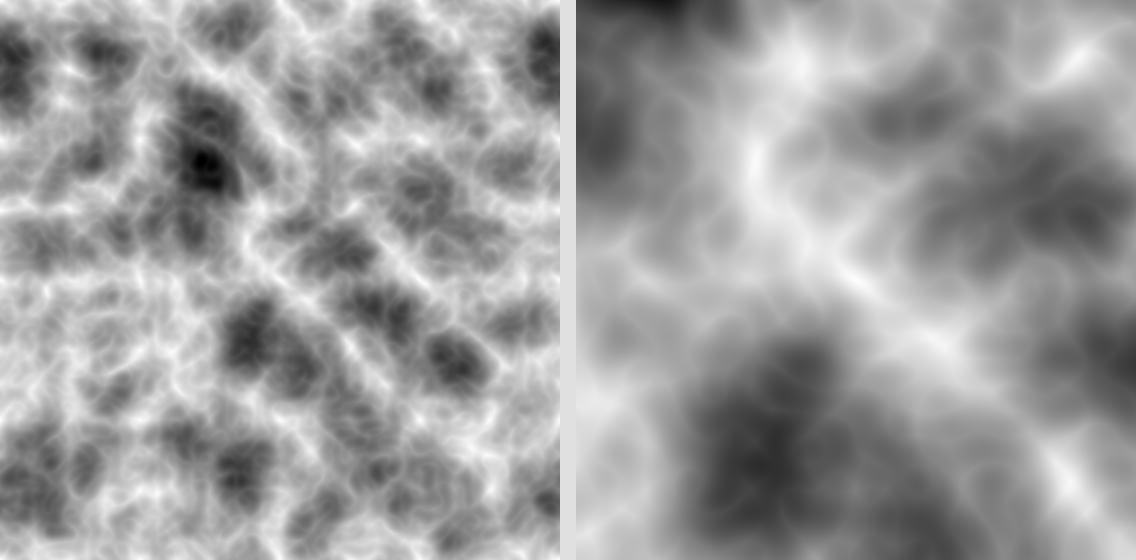
Left, the full canvas; right, a detail of the centre.
Write a three.js fragment shader that draws this texture.

```glsl
varying vec2 vUv;

// Unit gradient at a lattice corner, wrapped to the period
vec2 cornerGradient(vec2 corner, float period, float seed) {
  vec3 p = fract(vec3(mod(corner, period), seed).xyx * vec3(0.1031, 0.1030, 0.0973) + seed * 0.137);
  p += dot(p, p.yzx + 33.33);
  float angle = 6.2831853 * fract((p.x + p.y) * p.z);
  return vec2(cos(angle), sin(angle));
}

// Tiling gradient noise
float gradientNoise(vec2 p, float period, float seed) {
  vec2 cell = floor(p);
  vec2 f = p - cell;
  vec2 fade = f * f * f * (f * (f * 6.0 - 15.0) + 10.0);
  vec2 right = vec2(1.0, 0.0);
  vec2 up = vec2(0.0, 1.0);
  float a = dot(cornerGradient(cell, period, seed), f);
  float b = dot(cornerGradient(cell + right, period, seed), f - right);
  float c = dot(cornerGradient(cell + up, period, seed), f - up);
  float d = dot(cornerGradient(cell + 1.0, period, seed), f - 1.0);
  return mix(mix(a, b, fade.x), mix(c, d, fade.x), fade.y);
}

// Octaves of folded noise: zero crossings become thin creases
float creasedTurbulence(vec2 uv) {
  float sum = 0.0;
  float amplitude = 1.25;
  float frequency = 4.0;
  for (int octave = 0; octave < 4; octave++) {
    float n = gradientNoise(uv * frequency, frequency, float(octave) + 3.0);
    sum += amplitude * (sqrt(n * n + 0.0003) - 0.008);
    amplitude *= 0.5;
    frequency *= 2.0;
  }
  return sum;
}

void main() {
  // Bright creases over dark smoky hollows
  float brightness = clamp(1.01 - creasedTurbulence(vUv), 0.0, 1.0);
  gl_FragColor = vec4(vec3(brightness), 1.0);
}
```
